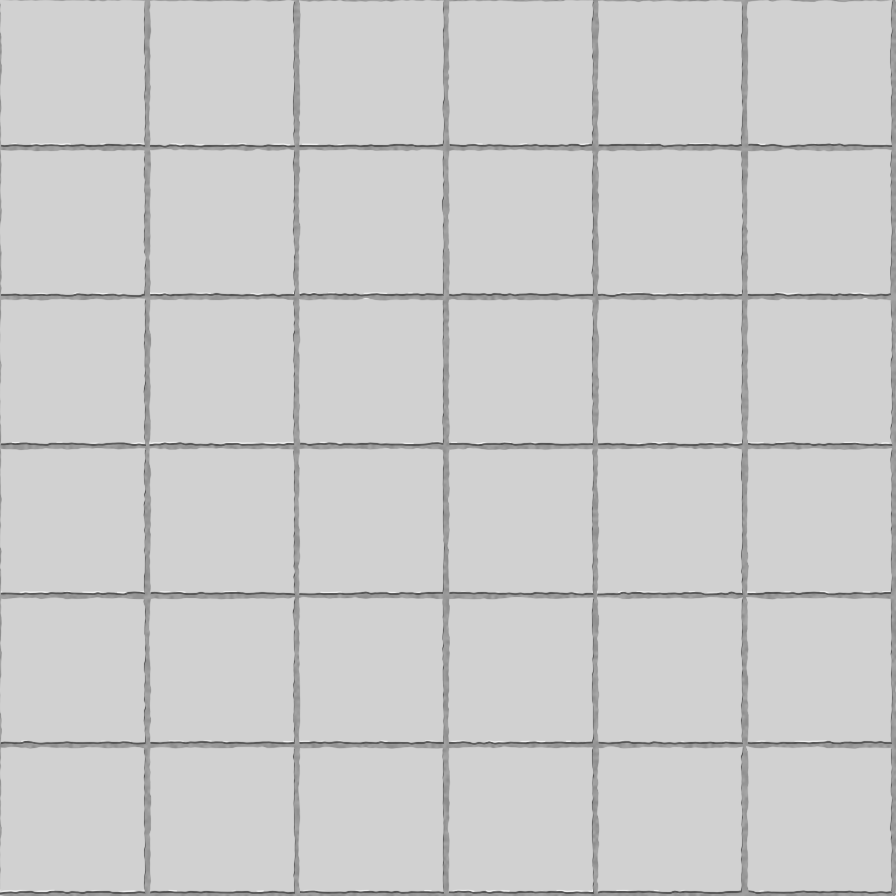
This texture is drawn by a Shadertoy shader. Its source:

```glsl
const float TILES = 6.0;

float hash(vec2 p) {
    return fract(sin(dot(p, vec2(127.1, 311.7))) * 43758.5453);
}

// Value noise over the tile grid, wrapping at the canvas edges
float noise(vec2 p, float detail) {
    float period = TILES * detail;
    p *= detail;
    vec2 i = floor(p), f = fract(p);
    f = f * f * (3.0 - 2.0 * f);
    vec2 a = mod(i, period), b = mod(i + 1.0, period);
    return mix(mix(hash(a), hash(vec2(b.x, a.y)), f.x),
               mix(hash(vec2(a.x, b.y)), hash(b), f.x), f.y);
}

// Signed distance to the chipped outline of a tile, negative inside
float tileDistance(vec2 p) {
    vec2 q = abs(fract(p + vec2(0.0135, -0.013)) - 0.5);
    float chips = 0.011 * (noise(p, 11.0) - 0.5) + 0.008 * (noise(p, 29.0) - 0.5);
    return max(q.x, q.y) - 0.482 + chips;
}

void mainImage(out vec4 fragColor, in vec2 fragCoord) {
    vec2 p = fragCoord / iResolution.xy * TILES;
    float pixel = TILES / iResolution.y;
    float d = tileDistance(p);

    // Grout with fine grain
    float grout = 0.6 + 0.1 * (noise(p, 40.0) - 0.5);

    // Shadow cast below and to the right of each tile
    float shadow = smoothstep(0.5, -0.5, tileDistance(p + vec2(-0.003, 0.012)) / pixel);
    grout *= 1.0 - 0.42 * shadow;

    // Flat face with a worn rim and bright chips along the lower edge
    float face = 0.82 - 0.06 * smoothstep(-0.008, 0.0, d);
    float lower = 1.0 - smoothstep(0.035, 0.05, fract(p.y));
    face += 0.14 * lower * smoothstep(0.6, 0.8, noise(p + 0.37, 17.0))
                 * smoothstep(-0.014, -0.004, d);

    float shade = mix(grout, face, smoothstep(0.5, -0.5, d / pixel));
    fragColor = vec4(vec3(shade), 1.0);
}
```
